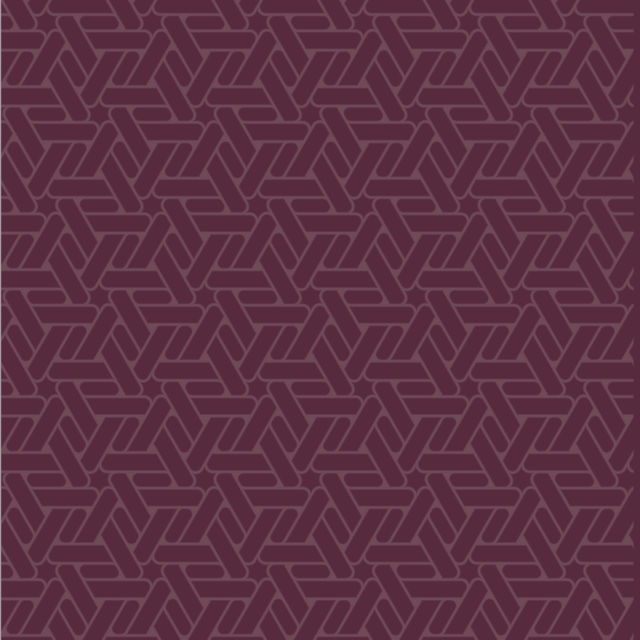
This pattern is drawn by a three.js fragment shader. Its source:

```glsl
// Interlaced lattice of plum bands: six bars pinwheel round every star of a
// triangular grid, with a rounded pill between each pair of neighbouring stars.
// Shapes are distance functions; mauve fills their outlines and the gaps.

varying vec2 vUv;

const vec3 PLUM = vec3(0.34, 0.17, 0.24);
const vec3 MAUVE = vec3(0.44, 0.29, 0.35);
const vec3 EDGE_TINT = vec3(0.66, 0.60, 0.64);

const float SPACING = 0.165;                // star to star, in canvas units
const vec2 ORIGIN = vec2(0.4852, 0.5358);   // centre of one star

// Lengths below are in units of the star spacing.
const float ROW = 0.8660254;
const float INNER = 0.077;                  // near side of a bar from its star
const float OUTER = 0.260;                  // far side of a bar from its star
const float BAR_ROUND = 0.07;
const float PILL_ROUND = 0.064;
const float JOINT_ROUND = 0.008;
const float STAR_REACH = 0.19;              // dark core, points included
const float LINE_HALF = 0.0132;

// Intersects two half planes with a circular corner of radius r;
// c is the cosine of the angle between their outward normals.
float roundCorner(float a, float b, float c, float r) {
  a += r;
  b += r;
  bool nearCorner = a > c * b && b > c * a;
  float d = nearCorner
    ? sqrt((a * a + b * b - 2.0 * a * b * c) / (1.0 - c * c))
    : max(a, b);
  return d - r;
}

// Tapered bar that leaves the star at the origin towards +x.
float barDistance(vec2 p) {
  float low = INNER - p.y;
  float high = p.y - OUTER;
  float start = dot(p, vec2(-ROW, 0.5)) - INNER;
  float stop = dot(p - vec2(1.0, 0.0), vec2(ROW, 0.5)) + OUTER;
  float tooth = roundCorner(low, start, -0.5, BAR_ROUND);
  float joint = roundCorner(low, stop, -0.5, JOINT_ROUND);
  return max(max(tooth, joint), high);
}

// Rounded parallelogram midway between two stars.
float pillDistance(vec2 p) {
  vec2 q = p - vec2(0.5, 0.0);
  float along = dot(q, vec2(ROW, 0.5));
  float side = abs(q.y) - INNER;
  float end = abs(along) - (0.5 * ROW - OUTER);
  float cosine = q.y * along > 0.0 ? 0.5 : -0.5;
  return roundCorner(side, end, cosine, PILL_ROUND);
}

// Around one star: x is the distance to the closest outline,
// y the signed distance to the union of the dark shapes.
vec2 starField(vec2 p) {
  mat2 turn = mat2(0.5, -ROW, ROW, 0.5);
  vec2 field = vec2(1.0, length(p) - STAR_REACH);
  for (int k = 0; k < 6; k++) {
    float bar = barDistance(p);
    float pill = pillDistance(p);
    field = min(field, vec2(min(abs(bar), abs(pill)), min(bar, pill)));
    p = turn * p;
  }
  return field;
}

// Signed distance to the mauve lines and gaps, over the neighbouring stars.
float lineDistance(vec2 p) {
  vec2 field = vec2(1.0);
  float nearRow = floor(p.y / ROW + 0.5);
  for (int j = -1; j <= 1; j++) {
    float row = nearRow + float(j);
    float nearColumn = floor(p.x - 0.5 * row + 0.5);
    for (int i = -1; i <= 1; i++) {
      float column = nearColumn + float(i);
      vec2 star = vec2(column + 0.5 * row, row * ROW);
      field = min(field, starField(p - star));
    }
  }
  return min(field.x - LINE_HALF, -field.y);
}

// Smoothed coverage of the region where d is negative.
float coverage(float d, float blur) {
  return 1.0 - smoothstep(-blur, blur, d);
}

void main() {
  float pixel = fwidth(vUv.x);
  float d = lineDistance((vUv - ORIGIN) / SPACING);
  float line = coverage(d, max(pixel, 0.0019) / SPACING);

  // The lines stop short of a plain strip on the right.
  line *= coverage(vUv.x - 0.99, pixel);
  vec3 color = mix(PLUM, MAUVE, line);

  // Thin pale edge on the left.
  color = mix(color, EDGE_TINT, coverage(vUv.x - 0.002, 0.5 * pixel));
  gl_FragColor = vec4(color, 1.0);
}
```
